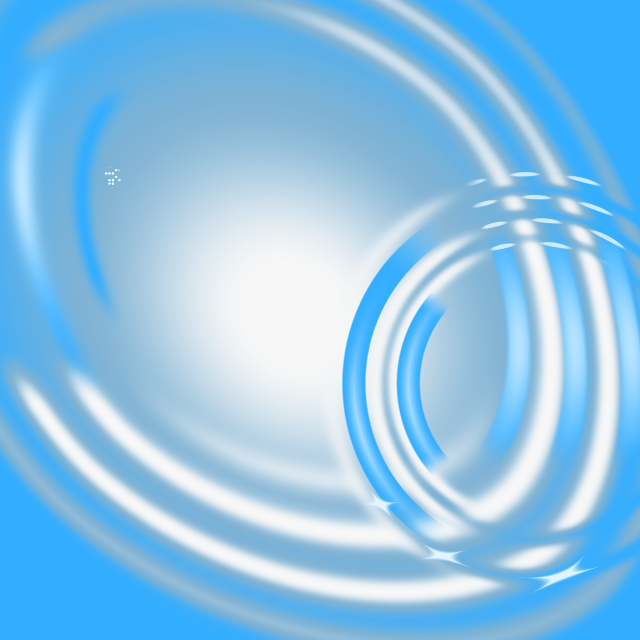
Give the GLSL for this background, as a Shadertoy shader.

```glsl
// Two overlapping ripple trains on bright water: a wide tilted one and a small round one.
// A scalar "tilt" runs from white glare through slate to sky blue; ring ridges lower it,
// then pale blue reflections, sparkles and a speck of spray are laid over the top.

float bump(float x, float w) { return exp(-x * x / (w * w)); }
float rise(float a, float b, float x) { return smoothstep(a, b, x); }
float fall(float a, float b, float x) { return 1.0 - smoothstep(a, b, x); }

float hash(vec2 cell) {
    vec3 q = fract(vec3(cell.xyx) * 0.1031);
    q += dot(q, q.yzx + 33.33);
    return fract((q.x + q.y) * q.z);
}

// Axes along and across the falling diagonal
vec2 diagonal(vec2 v) { return vec2(v.x - v.y, v.x + v.y) * 0.7071; }

// Radius of the wide ripple, a slightly pointed ellipse; 1 on its main ridge
float wideRadius(vec2 p) {
    vec2 q = pow(abs(diagonal(p - vec2(0.44, 0.586))) / vec2(0.503, 0.361), vec2(1.8));
    return pow(q.x + q.y, 1.0 / 1.8);
}

vec3 waterColor(float tilt) {
    vec3 c = mix(vec3(0.97), vec3(0.5, 0.7, 0.83), rise(0.06, 0.31, tilt));
    return mix(c, vec3(0.2, 0.68, 1.0), rise(0.28, 0.5, tilt));
}

vec3 reflection(float glow) {
    return mix(vec3(0.2, 0.68, 1.0), vec3(0.84, 0.94, 1.0), glow);
}

void mainImage(out vec4 fragColor, in vec2 fragCoord) {
    vec2 p = fragCoord / iResolution.xy;
    float px = 1.0 / min(iResolution.x, iResolution.y);

    // Ring phase of the wide train; polar position in the small train
    float phase = (wideRadius(p) - 1.0) / 0.21;
    vec2 toSmall = p - vec2(0.833, 0.401);
    float r = length(toSmall);
    float leftward = -toSmall.x / max(r, 0.001);
    float below = fall(-0.1, 0.1, toSmall.y);

    // Broad glare, stretched along the diagonal
    float tilt = length(diagonal(p - vec2(0.462, 0.505)) * vec2(0.8, 1.0));

    // Wide ridges, fading outward and broken where the small rings cross
    float leftSide = fall(0.08, 0.2, p.x) * rise(0.36, 0.46, p.y) * fall(0.88, 0.95, p.y);
    float ridge = bump(phase - round(phase), 0.27) * exp(-0.12 * pow(abs(phase - 0.45), 4.0));
    ridge *= mix(1.0, fall(0.2, 0.45, p.y), fall(-0.6, -0.4, phase));
    ridge *= 1.0 - 0.55 * rise(0.85, 1.0, p.y) * fall(0.3, 0.6, p.x);
    ridge *= (1.0 - 0.25 * rise(0.6, 0.8, p.y)) * (1.0 - leftSide);
    float crossing = 0.5 + 0.5 * cos(6.2832 * (r - 0.303) / mix(0.039, 0.06, below));
    ridge *= 1.0 - 0.85 * crossing * crossing * rise(0.2, 0.25, r) * fall(0.315, 0.335, r);
    tilt = mix(tilt, 0.07, ridge);

    // Small white ridges on the left of the round train, with slate between
    float arcs = bump(r - 0.247, 0.012) + bump(r - 0.216, 0.011) + 0.6 * bump(r - 0.317, 0.014);
    float arcSide = rise(0.15, 0.65, leftward);
    tilt += 0.14 * arcSide * bump(r - 0.232, 0.012);
    tilt = mix(tilt, 0.09, min(arcs, 1.0) * arcSide);
    vec3 color = waterColor(tilt);

    // Reflections on the left of the wide train
    float bright = bump(phase + 0.19, 0.22) * leftSide;
    color = mix(color, reflection(0.85 * bump(p.y - 0.71, 0.16)), bright);
    float inner = bump(phase + 1.24, 0.16) * fall(0.17, 0.22, p.x);
    color = mix(color, reflection(0.0), inner * rise(0.48, 0.58, p.y) * fall(0.82, 0.88, p.y));

    // Tall reflected bands inside the round train
    float band = fract(phase) - 0.42;
    float tall = fall(0.14, 0.25, abs(band)) * rise(-0.95, -0.85, phase) * rise(0.74, 0.78, p.x);
    tall *= rise(0.26, 0.33, p.y) * fall(0.6, 0.64, p.y);
    color = mix(color, reflection(0.8 * bump(p.y - 0.46, 0.13) * bump(band, 0.3)), tall);

    // Two crisp crescents on the left of the round train
    for (int i = 0; i < 2; i++) {
        float k = float(i);
        float d = abs(r - mix(0.28, 0.195, k)) - 0.018;
        float ends = rise(mix(0.48, 0.72, k), mix(0.8, 0.84, k), leftward);
        float glow = 0.85 * bump(p.y - mix(0.33, 0.38, k), 0.13) * fall(-0.025, 0.0, d);
        color = mix(color, reflection(glow), fall(-px, px, d) * ends);
    }

    // Four-pointed sparkles below and thin glints above, where the trains cross
    float across = abs(fract(phase) - 0.45) * 0.082;
    float trains = rise(-0.9, -0.7, phase) * fall(1.7, 1.9, phase);
    float star = fall(0.11, 0.18, sqrt(across) + sqrt(abs(r - 0.304)));
    star *= trains * fall(-0.14, -0.09, toSmall.y) * rise(-0.42, -0.38, toSmall.x);
    float ring = abs(fract((r - 0.291) / 0.036 + 0.5) - 0.5) * 0.036;
    float glint = fall(0.6, 1.1, length(vec2(across / 0.024, ring / 0.004)));
    glint *= trains * rise(0.18, 0.21, toSmall.y) * fall(0.335, 0.345, r) * rise(0.72, 0.76, p.x);
    color = mix(color, vec3(0.88, 0.96, 1.0), max(star, 0.85 * glint));

    // Speck of spray in the upper left
    vec2 grid = p * 190.0;
    float drop = fall(0.25, 0.5, length(fract(grid) - 0.5)) * step(0.55, hash(floor(grid)));
    color = mix(color, vec3(0.9, 0.97, 1.0), drop * fall(0.011, 0.017, length(p - vec2(0.176, 0.724))));

    fragColor = vec4(color, 1.0);
}
```
